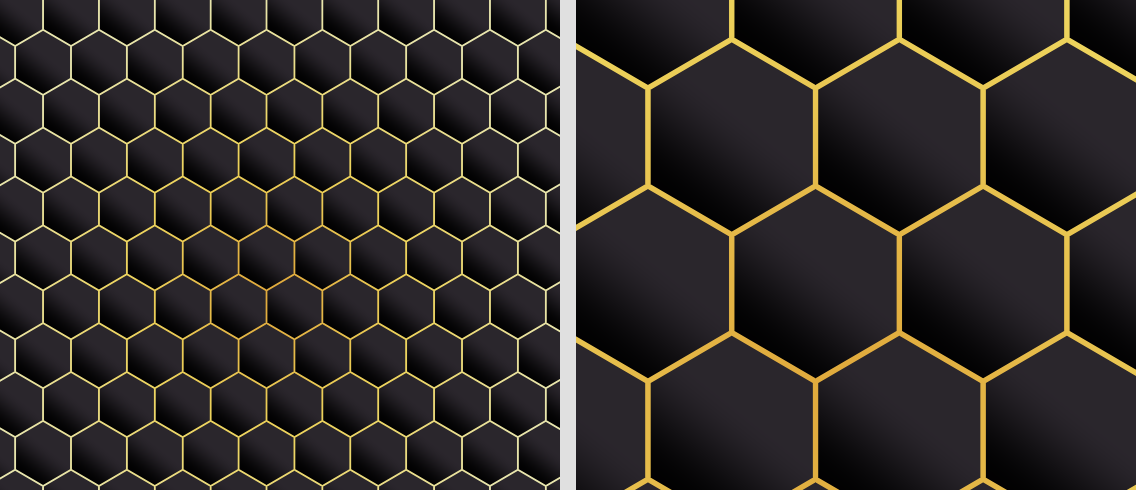
Left: the whole. Right: its middle third, enlarged.
Reproduce this pattern procedurally as a Shadertoy shader.

```glsl
// Honeycomb of dark, softly shaded hexagons separated by thin gold lines.
// Two offset rectangular lattices give the nearest cell centre; a hexagon
// distance draws the lines, whose gold pales away from a warm focus.

// Lengths are fractions of the canvas height.
const vec2  CELL_SIZE   = vec2(0.1140, 0.1152);  // width, with a slight stretch in y
const vec2  GRID_ORIGIN = vec2(0.5439, 0.4737);  // centre of one cell
const float LINE_WIDTH  = 0.0037;
const vec2  GLOW_CENTER = vec2(0.558, 0.405);

const vec3 FILL_DARK   = vec3(0.006, 0.005, 0.007);
const vec3 FILL_LIGHT  = vec3(0.165, 0.148, 0.173);
const vec3 GOLD_WARM   = vec3(0.88, 0.67, 0.24);
const vec3 GOLD_YELLOW = vec3(0.93, 0.83, 0.36);
const vec3 GOLD_PALE   = vec3(0.91, 0.90, 0.68);

const vec2  SHADE_DIRECTION = vec2(0.62, 0.785);  // from shadow to light
const float SHADE_START = -0.50;
const float SHADE_END   = 0.14;

const vec2 LATTICE = vec2(1.0, 1.7320508);

// Offset from the nearest centre of a pointy-topped hexagon of unit width.
vec2 hexOffset(vec2 p) {
    vec2 a = (fract(p / LATTICE + 0.5) - 0.5) * LATTICE;
    vec2 b = (fract(p / LATTICE) - 0.5) * LATTICE;
    return dot(a, a) < dot(b, b) ? a : b;
}

// Distance from a point inside the unit-width hexagon to its border.
float hexBorder(vec2 p) {
    p = abs(p);
    return 0.5 - max(p.x, dot(p, vec2(0.5, 0.8660254)));
}

// Radial gradient of the line colour.
vec3 goldAt(vec2 p) {
    float r = length(p - GLOW_CENTER);
    vec3 gold = mix(GOLD_WARM, GOLD_YELLOW, smoothstep(0.0, 0.32, r));
    return mix(gold, GOLD_PALE, smoothstep(0.25, 0.64, r));
}

void mainImage(out vec4 fragColor, in vec2 fragCoord) {
    vec2 p = fragCoord / iResolution.y;
    vec2 cell = hexOffset((p - GRID_ORIGIN) / CELL_SIZE);

    // Diagonal shading inside each cell
    float light = smoothstep(SHADE_START, SHADE_END, dot(cell, SHADE_DIRECTION));
    vec3 color = mix(FILL_DARK, FILL_LIGHT, light);

    // Gold border with smoothed edges
    float border = hexBorder(cell) * CELL_SIZE.x;
    float blur = 0.6 / iResolution.y;
    float halfWidth = 0.5 * LINE_WIDTH;
    float line = 1.0 - smoothstep(halfWidth - blur, halfWidth + blur, border);
    color = mix(color, goldAt(p), line);

    fragColor = vec4(color, 1.0);
}
```
